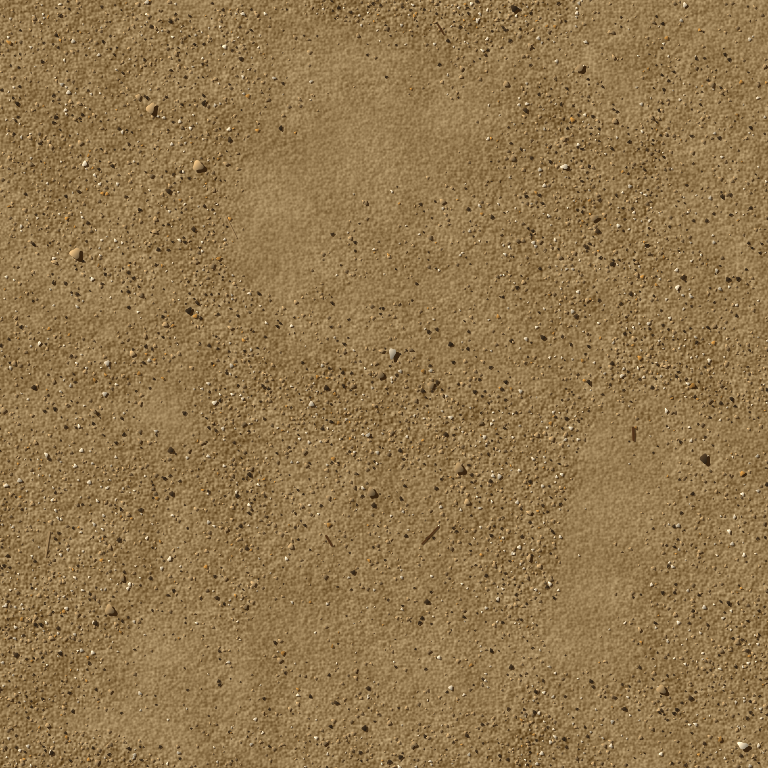
Give the GLSL for this texture, as a WebGL 1 fragment shader.

```glsl
precision highp float;
// Dry sandy soil strewn with grit, small stones and a few twigs, lit from the upper left.
// Cellular relief shades the ground; jittered cells scatter stones that throw short
// shadows; layered sines gather the grit into loose patches.
uniform vec2 u_resolution;

const vec3 SOIL = vec3(0.577, 0.470, 0.308);
const vec3 TONE_STEP = vec3(0.070, 0.070, 0.065);
const vec3 SHADOW = vec3(0.20, 0.125, 0.05);
const vec3 DARK_STONE = vec3(0.25, 0.19, 0.12);
const vec3 TAN_STONE = vec3(0.66, 0.54, 0.37);
const vec3 PALE_STONE = vec3(0.84, 0.77, 0.65);
const vec3 OCHRE_STONE = vec3(0.70, 0.50, 0.24);
const vec3 BARK = vec3(0.32, 0.20, 0.10);
const vec2 SUN = vec2(-0.78, 0.62);    // direction towards the light
const float GRAIN_CELLS = 215.0;
const float CLOD_CELLS = 88.0;
const float DUST_CELLS = 400.0;
const float STAIN_CELLS = 26.0;
const float TWIG_CELLS = 8.0;
const float TWIG_SHARE = 0.13;
const float CLUMPING = 1.4;            // how strongly stones gather in patches

vec4 hash4(vec2 p) {
  vec4 q = fract(p.xyxy * vec4(0.1031, 0.1030, 0.0973, 0.1099));
  q += dot(q, q.wzxy + 33.33);
  return fract((q.xxyz + q.yzzw) * q.zywx);
}
vec2 rotate(vec2 p, float angle) {
  float c = cos(angle), s = sin(angle);
  return vec2(c * p.x - s * p.y, s * p.x + c * p.y);
}
float valueNoise(vec2 p) {
  vec2 i = floor(p), f = smoothstep(0.0, 1.0, fract(p));
  float lower = mix(hash4(i).x, hash4(i + vec2(1.0, 0.0)).x, f.x);
  float upper = mix(hash4(i + vec2(0.0, 1.0)).x, hash4(i + 1.0).x, f.x);
  return mix(lower, upper, f.y);
}
// Distance to the nearest jittered cell point.
float cellular(vec2 p) {
  float nearest = 2.0;
  for (int k = 0; k < 9; k++) {
    vec2 cell = floor(p) + vec2(mod(float(k), 3.0), floor(float(k) / 3.0 + 0.01)) - 1.0;
    nearest = min(nearest, distance(p, cell + hash4(cell + 11.0).xy));
  }
  return nearest;
}
// Slope of domed grains along the light direction.
float litRelief(vec2 p) {
  return cellular(p + SUN * 0.25) - cellular(p - SUN * 0.25);
}
// Layered, warped sines: about -1 to 1, marks gritty and smooth areas.
float patches(vec2 uv) {
  vec2 q = uv * 10.0 + 2.0;
  float sum = 0.0, weight = 0.5;
  for (int k = 0; k < 4; k++) {
    q = rotate(q, 1.9) + 0.7 * sin(q.yx * 1.3 + float(k));
    sum += weight * sin(q.x) * cos(q.y * 0.8);
    q *= 1.6;
    weight *= 0.8;
  }
  return sum;
}
vec3 stoneColour(float pick, float shade) {
  vec3 bright = pick > 0.96 ? OCHRE_STONE : PALE_STONE;
  vec3 colour = pick < 0.2 ? DARK_STONE : (pick > 0.82 ? bright : TAN_STONE);
  return colour * mix(0.8, 1.12, shade);
}
// Coverage of a lumpy oval with a soft rim.
float stoneMask(vec2 d, float radius, vec4 look, float blur) {
  d = rotate(d, look.x * 6.283) * vec2(1.0, 1.0 + 0.8 * look.y);
  float lumps = 0.18 * sin(3.0 * atan(d.y, d.x + 0.00001) + look.z * 40.0);
  return 1.0 - smoothstep(-blur, blur, length(d) - radius * (1.0 + lumps));
}
vec3 addStones(vec3 ground, vec2 uv, float cells, float share, vec2 radii, float depth) {
  vec2 p = uv * cells;
  float blur = 0.65 * cells / u_resolution.y, shadow = 0.0, cover = 0.0;
  vec3 stone = TAN_STONE;
  for (int k = 0; k < 9; k++) {
    vec2 cell = floor(p) + vec2(mod(float(k), 3.0), floor(float(k) / 3.0 + 0.01)) - 1.0;
    vec4 place = hash4(cell + cells), look = hash4(cell + cells + 37.0);
    vec2 centre = cell + 0.1 + 0.8 * place.xy, d = p - centre;
    if (place.z > share * (1.0 + CLUMPING * patches(centre / cells))) continue;
    float radius = mix(radii.x, radii.y, place.w * place.w);
    float body = stoneMask(d, radius, look, blur);
    shadow = max(shadow, stoneMask(d + SUN * radius * 0.9, radius, look, blur));
    if (body > cover) stone = stoneColour(look.w, look.z) * (1.0 + 0.42 * dot(d / radius, SUN));
    cover = max(cover, body);
  }
  return mix(mix(ground, SHADOW, shadow * depth), stone, cover);
}
float twigMask(vec2 d, float reach, float width, float blur) {
  return 1.0 - smoothstep(-blur, blur, length(vec2(d.x, max(abs(d.y) - reach, 0.0))) - width);
}
vec3 addTwigs(vec3 ground, vec2 uv) {
  vec2 p = uv * TWIG_CELLS, cell = floor(p);
  vec4 place = hash4(cell + 71.0), look = hash4(cell + 93.0);
  if (place.z > TWIG_SHARE) return ground;
  float blur = 0.65 * TWIG_CELLS / u_resolution.y, tilt = (look.z - 0.5) * 1.8;
  float reach = mix(0.05, 0.13, look.x), width = mix(0.006, 0.012, look.y);
  vec2 d = rotate(p - cell - 0.3 - 0.4 * place.xy, tilt);
  float shadow = twigMask(d + rotate(SUN, tilt) * width * 1.7, reach, width, blur);
  return mix(mix(ground, SHADOW, 0.7 * shadow), look.w < 0.5 ? TAN_STONE : BARK, twigMask(d, reach, width, blur));
}

void main() {
  vec2 uv = gl_FragCoord.xy / u_resolution.y;
  float grit = patches(uv);
  // Bare ground: relief at two sizes, fine dust, stains and broad tone drift.
  float tone = litRelief(uv * GRAIN_CELLS) * 2.2 + litRelief(uv * CLOD_CELLS) * 1.2;
  tone = (tone + (valueNoise(uv * DUST_CELLS) - 0.5) * 2.6) * (1.0 + 0.4 * grit);
  tone += (valueNoise(uv * STAIN_CELLS) - 0.5) * 0.9 - 0.35 * grit;
  // Grit, pebbles, twigs and larger stones.
  vec3 colour = addStones(SOIL + TONE_STEP * tone, uv, 135.0, 0.36, vec2(0.15, 0.36), 0.7);
  colour = addTwigs(addStones(colour, uv, 62.0, 0.22, vec2(0.09, 0.23), 0.85), uv);
  colour = addStones(colour, uv, 17.0, 0.13, vec2(0.05, 0.12), 0.95);
  gl_FragColor = vec4(clamp(colour, 0.0, 1.0), 1.0);
}
```
